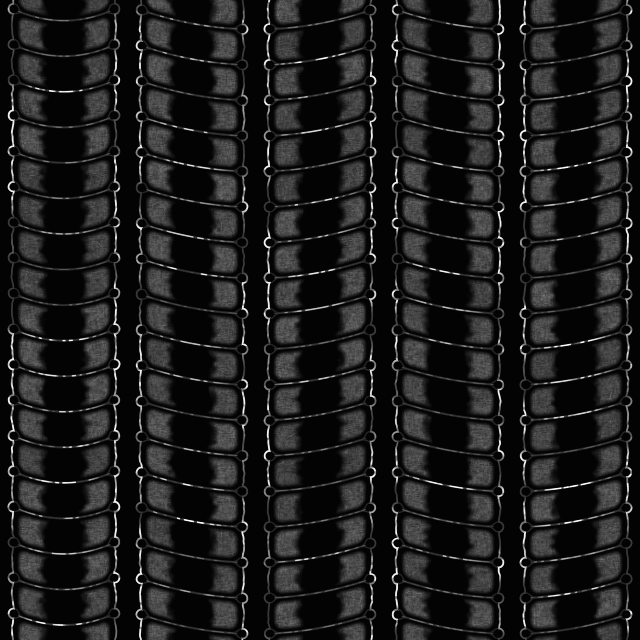
A WebGL 2 fragment shader for this pattern:

```glsl
#version 300 es
precision highp float;
// Five segmented black tubes, each a stack of 18 glossy shells joined by sagging seams.
// Seams are parabolas per column; rims, knobs and shell insets are distance functions,
// worn by value noise, grain and a few random scratches per shell.
#define COLUMNS 5.0
#define ROWS 18.0
#define BODY_HALF 0.400
#define KNOB_RADIUS 0.039
#define RIM_WIDTH 0.0060
#define SEAM_WIDTH 0.0050
#define CORE_HALF 0.180
#define SHELL_GREY 0.275
#define SCRATCHES 4

uniform vec2 u_resolution;
out vec4 fragColor;

const float PITCH = COLUMNS / ROWS;   // row height in column widths

float hash(vec2 p) {
  vec3 q = fract(vec3(p.xyx) * 0.1031);
  q += dot(q, q.yzx + 33.33);
  return fract((q.x + q.y) * q.z);
}

float noise(vec2 p) {
  vec2 i = floor(p), f = fract(p);
  f = f * f * (3.0 - 2.0 * f);
  return mix(mix(hash(i), hash(i + vec2(1, 0)), f.x),
             mix(hash(i + vec2(0, 1)), hash(i + vec2(1, 1)), f.x), f.y);
}

float smoothMin(float a, float b, float k) {
  float h = max(k - abs(a - b), 0.0) / k;
  return min(a, b) - h * h * k * 0.25;
}

float stroke(float d, float halfWidth, float px) {
  return 1.0 - smoothstep(halfWidth - 0.5 * px, halfWidth + 0.8 * px, abs(d));
}

// Seam height in rows at t = -1..1 across the tube
float seamHeight(float t, float column) {
  float sag = 1.0 - t * t;
  if (column < 0.5) return 0.75 - 0.33 * sag;
  float lean = mod(column, 2.0) < 0.5 ? 1.0 : -1.0;
  return 0.45 + 0.27 * lean * t - 0.11 * sag;
}

// Fine hairlines at random places and angles inside one shell
float scratchMarks(vec2 p, vec2 id, float px) {
  float marks = 0.0;
  for (int i = 0; i < SCRATCHES; i++) {
    vec2 seed = id * 7.3 + float(i) * 19.7;
    vec2 center = (vec2(hash(seed), hash(seed + 3.1)) - 0.5) * vec2(0.7, 0.2);
    float angle = 6.2832 * hash(seed + 5.7);
    vec2 dir = vec2(cos(angle), sin(angle));
    vec2 q = p - center;
    float along = abs(dot(q, dir));
    float reach = 0.015 + 0.05 * hash(seed + 9.2);
    float line = stroke(dot(q, vec2(-dir.y, dir.x)), 0.001, px);
    marks += line * (1.0 - smoothstep(0.4 * reach, reach, along));
  }
  return marks;
}

void main() {
  vec2 uv = gl_FragCoord.xy / u_resolution;
  float px = COLUMNS / u_resolution.y;
  float column = floor(uv.x * COLUMNS);
  float x = fract(uv.x * COLUMNS) - 0.5;
  float side = x < 0.0 ? -1.0 : 1.0;
  float t = clamp(x / BODY_HALF, -1.0, 1.0);

  // Shell index and position between its two seams
  float row = uv.y * ROWS - seamHeight(t, column);
  float f = fract(row);
  vec2 shell = vec2(floor(row) + 5.0, column + 1.0);
  vec2 joint = vec2(floor(row + 0.5) + 5.0, column + 31.0);
  float seam = min(f, 1.0 - f) * PITCH;

  // Tube wall with a knob at each end of every seam
  float knobRow = uv.y * ROWS - seamHeight(side, column);
  float knobY = (fract(knobRow + 0.5) - 0.5) * PITCH;
  float wobble = (noise(vec2(uv.y * 150.0, column * 9.0 + side * 3.0)) - 0.5) * 0.008;
  float bulge = 0.007 * cos(6.2832 * knobRow);
  float body = abs(x) - BODY_HALF + bulge + wobble;
  float knob = length(vec2(abs(x) - 0.394, knobY)) - KNOB_RADIUS + 0.5 * wobble;
  float outer = min(body, knob);
  float inside = 1.0 - smoothstep(-px, px, outer);
  float offKnob = smoothstep(-px, px, knob);

  // Grey shell face: rounded inset, soft dark core, cloudy grain
  const float CORNER = 0.10;
  vec2 inset = vec2(0.387 - abs(x), seam);
  float face = CORNER - length(max(CORNER - inset, 0.0));
  float lit = smoothstep(0.016, 0.062, face) * step(0.0, inset.x);
  float cloud = noise(uv * vec2(110.0, 130.0) + column * 4.0) - 0.5;
  float core = abs(x) - CORE_HALF + 0.055 * (1.0 - sin(3.1416 * f)) + 0.035 * cloud;
  lit *= smoothstep(-0.035, 0.045, core);
  float grain = noise(uv * vec2(620.0, 170.0)) + noise(uv * vec2(170.0, 620.0))
              + noise(uv * 540.0) - 1.5;
  float tone = SHELL_GREY * (0.88 + 0.24 * hash(shell)) * (1.0 + 0.32 * grain + 0.15 * cloud);
  tone += 0.11 * scratchMarks(vec2(x, (f - 0.5) * PITCH), shell, px);
  float value = 0.01 + lit * inside * tone;

  // Faint groove that flares into each knob
  float groove = smoothMin(knob, seam - 0.004, 0.035);
  value = max(value, 0.15 * stroke(groove, 0.004, px) * inside);

  // Seam: dull line with broken highlights, strongest near the middle
  float flecks = smoothstep(0.25, 0.75, noise(vec2(uv.x * 190.0, joint.x * 7.0)));
  float shine = hash(joint) * (1.0 - smoothstep(0.25, 0.95, abs(t + 0.08)));
  float seamTone = 0.20 + (0.12 + 0.75 * shine) * flecks;
  value = max(value, seamTone * stroke(seam, SEAM_WIDTH, px) * inside * offKnob);

  // Bright worn rim around walls and knobs
  float beads = smoothstep(0.15, 0.7, noise(vec2(uv.y * 210.0, column * 5.0 + side * 2.0 + 12.0)));
  float wear = smoothstep(0.12, 0.6, noise(vec2(uv.y * 26.0, column * 3.0 + side + 40.0)));
  float rimTone = mix(0.22, 0.95, wear * (0.35 + 0.65 * beads));
  value = max(value, rimTone * stroke(outer, RIM_WIDTH, px));

  fragColor = vec4(vec3(clamp(value, 0.0, 1.0)), 1.0);
}
```
